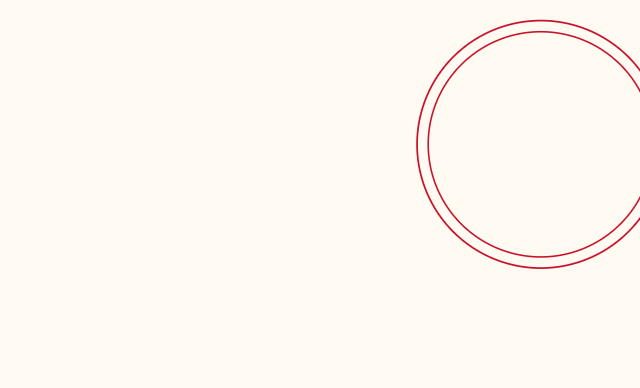
A WebGL 2 fragment shader for this background:

```glsl
#version 300 es
precision highp float;
// Two thin concentric red rings on a warm cream ground, cropped by the right edge.

#define CENTER vec2(0.845, 0.628)   // fraction of the canvas
#define OUTER_RADIUS 0.3189         // lengths in canvas heights
#define INNER_RADIUS 0.2902
#define OUTER_WIDTH 0.0045
#define INNER_WIDTH 0.0041
#define CREAM vec3(1.0, 0.98, 0.95)
#define RED vec3(0.784, 0.07, 0.165)

uniform vec2 u_resolution;
out vec4 outColor;

// Coverage of a circular stroke, smoothed over one pixel.
float ring(float dist, float radius, float width, float pixel) {
    float edge = abs(dist - radius) - 0.5 * width;
    return clamp(0.5 - edge / pixel, 0.0, 1.0);
}

void main() {
    float pixel = 1.0 / u_resolution.y;
    float dist = length(gl_FragCoord.xy - CENTER * u_resolution) * pixel;

    // Combine both strokes
    float ink = max(ring(dist, OUTER_RADIUS, OUTER_WIDTH, pixel),
                    ring(dist, INNER_RADIUS, INNER_WIDTH, pixel));

    outColor = vec4(mix(CREAM, RED, ink), 1.0);
}
```
